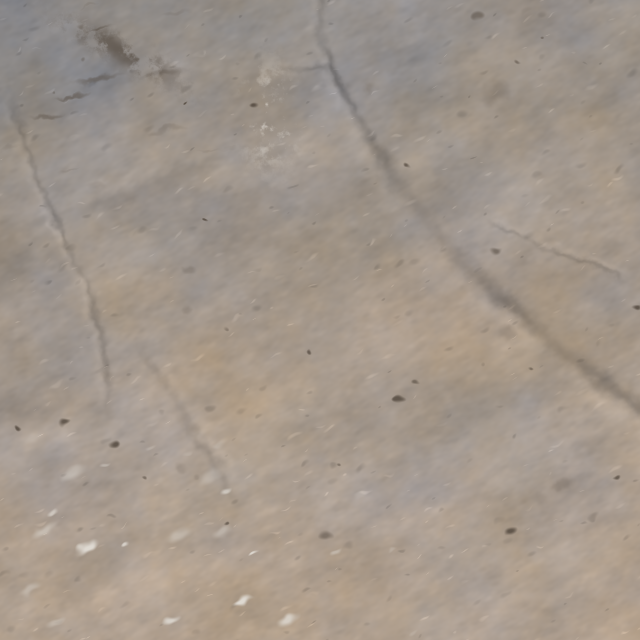
A Shadertoy shader for this texture:

```glsl
// Worn grey-tan sheet with soft mottling, long creases, scuffs, dark specks and pale chips.
#define COOL_GREY vec3(0.582, 0.560, 0.542)
#define WARM_TAN vec3(0.692, 0.626, 0.560)
#define OCHRE_SHIFT vec3(0.008, -0.005, -0.027)
#define CHIP_WHITE vec3(0.87, 0.85, 0.82)
#define SPECK_BROWN vec3(0.33, 0.29, 0.25)
#define MOTTLE 0.050
#define GRAIN 0.030
#define CREASE_DEPTH 0.14
#define GRAIN_ANGLE 0.48

vec2 hash2(vec2 p) {
    vec2 k = vec2(dot(p, vec2(127.1, 311.7)), dot(p, vec2(269.5, 183.3)));
    return fract(sin(k) * 43758.547);
}

// Cellular noise: soft blobs of random sign at jittered points, centred on zero.
float blobs(vec2 p) {
    vec2 cell = floor(p);
    float sum = 0.0;
    for (int j = -1; j <= 1; j++)
    for (int i = -1; i <= 1; i++) {
        vec2 c = cell + vec2(i, j);
        vec2 d = p - c - hash2(c);
        float k = max(0.0, 1.0 - dot(d, d));
        sum += k * k * k * (2.0 * hash2(c + 57.0).x - 1.0);
    }
    return sum;
}

float layers(vec2 p) {
    float sum = 0.0, amp = 1.0;
    for (int i = 0; i < 5; i++) {
        sum += amp * blobs(p);
        p = mat2(0.8, 0.6, -0.6, 0.8) * p * 2.07 + 13.7;
        amp *= 0.6;
    }
    return sum;
}

// Scattered ellipses of varied size and strength; share is the fraction of cells that hold one.
float flecks(vec2 p, float grid, float share, vec2 size, float seed) {
    vec2 q = p * grid, cell = floor(q);
    float mask = 0.0;
    for (int j = -1; j <= 1; j++)
    for (int i = -1; i <= 1; i++) {
        vec2 c = cell + vec2(i, j);
        vec2 pick = hash2(c + seed + 31.0);
        vec2 d = (q - c - hash2(c + seed)) / (grid * size * mix(0.45, 1.3, pick.y * pick.y));
        float strength = step(pick.x, share) * mix(1.0, 0.35, pick.x / share);
        mask = max(mask, strength * (1.0 - smoothstep(0.2, 1.15, length(d))));
    }
    return mask;
}

float bump(float d, float width) {
    return exp(-d * d / (width * width));
}

// Dark valley with a paler lip on its left.
float crease(float d, float width) {
    return 0.4 * bump(d + 1.8 * width, 1.2 * width) - bump(d, width);
}

// Crease along a straight line, fading at both ends.
float fold(vec2 p, vec2 a, vec2 b, float width) {
    vec2 dir = normalize(b - a), q = p - a;
    float along = dot(q, dir) / length(b - a);
    float fade = smoothstep(-0.05, 0.15, along) * (1.0 - smoothstep(0.75, 1.05, along));
    return fade * crease(dot(q, vec2(-dir.y, dir.x)), width);
}

float spot(vec2 p, vec2 centre, vec2 radius) {
    vec2 d = (p - centre) / radius;
    return exp(-dot(d, d));
}

void mainImage(out vec4 fragColor, in vec2 fragCoord) {
    vec2 uv = fragCoord / iResolution.xy;
    float ca = cos(GRAIN_ANGLE), sa = sin(GRAIN_ANGLE);
    mat2 brush = mat2(ca, -sa, sa, ca);
    vec2 ragged = uv + 0.004 * vec2(blobs(uv * 70.0), blobs(uv * 70.0 + 40.0));
    vec2 p = ragged + 0.006 * vec2(layers(uv * 15.0), layers(uv * 15.0 + 40.0));
    vec2 brushed = brush * uv, raggedBrush = brush * ragged;

    // Cool top, warm bottom, broken by cloudy patches
    float cloud = layers(brushed * vec2(4.0, 6.5) + 4.0);
    float warmth = 0.02 + 0.80 * (1.0 - smoothstep(0.1, 1.0, uv.y)) + 0.12 * uv.x + 0.25 * cloud;
    vec3 colour = mix(COOL_GREY, WARM_TAN, clamp(warmth, -0.3, 1.15));
    colour += OCHRE_SHIFT * layers(uv * 8.0 + 21.0);

    // Brushed grain and blotches at several sizes
    float shade = MOTTLE * layers(brushed * vec2(8.0, 12.0) + 70.0);
    shade += GRAIN * blobs(brushed * vec2(30.0, 75.0));
    shade += 0.8 * GRAIN * blobs(brushed * vec2(75.0, 150.0) + 9.0);

    // Long curved creases, then straight folds
    float mainX = 0.5 + 0.5 * pow(max(1.0 - p.y, 0.0) / 0.64, 1.8);
    float wide = mix(0.016, 0.005, smoothstep(0.6, 0.92, uv.y));
    float leftX = 0.165 - 0.155 * smoothstep(0.42, 0.9, p.y);
    float leftFade = smoothstep(0.34, 0.42, uv.y) * (1.0 - smoothstep(0.8, 0.9, uv.y));
    float wear = 0.8 + 0.7 * blobs(uv * 11.0 + 5.0);
    float folds = crease(0.75 * (p.x - mainX), wide);
    folds += 0.8 * leftFade * crease(p.x - leftX, 0.006);
    folds += 0.6 * fold(p, vec2(0.37, 0.22), vec2(0.21, 0.47), 0.008);
    folds += 0.9 * fold(p, vec2(0.98, 0.56), vec2(0.76, 0.655), 0.004);
    folds += 0.8 * fold(p, vec2(0.52, 0.895), vec2(0.41, 0.895), 0.005);
    folds += 0.5 * fold(p, vec2(0.38, 0.76), vec2(0.1, 0.66), 0.012);
    shade += CREASE_DEPTH * wear * folds;

    // Shadowed patches at the left edge and the top corner
    shade -= 0.09 * spot(p, vec2(0.0, 0.60), vec2(0.08, 0.05));
    shade -= 0.08 * spot(p, vec2(0.05, 0.36), vec2(0.10, 0.025));
    shade -= 0.09 * spot(p, vec2(0.0, 1.0), vec2(0.16, 0.14));
    colour *= 1.0 + shade;

    // Faint strokes, pale and dark
    colour *= 1.0 + 0.11 * flecks(raggedBrush, 34.0, 0.25, vec2(0.010, 0.0028), 3.0);
    colour *= 1.0 - 0.12 * flecks(raggedBrush, 29.0, 0.25, vec2(0.009, 0.0045), 17.0);

    // Dirty scratches in the upper left
    float dirtZone = spot(uv, vec2(0.14, 0.87), vec2(0.19, 0.12));
    float scratches = flecks(p - vec2(0.0, 0.2 * p.x), 14.0, 0.5, vec2(0.038, 0.006), 29.0);
    float smear = spot(p + vec2(0.0, 0.5 * p.x), vec2(0.19, 1.015), vec2(0.08, 0.024));
    smear *= smoothstep(-0.25, 0.6, layers(uv * 26.0));
    colour = mix(colour, SPECK_BROWN, 0.6 * dirtZone * scratches + 0.7 * smear);

    // Sparse dark specks, blurred stains and a chalky scuff
    float specks = 0.85 * flecks(ragged, 14.0, 0.09, vec2(0.008, 0.006), 43.0);
    float stains = 0.28 * flecks(p, 7.0, 0.18, vec2(0.020, 0.015), 83.0);
    colour = mix(colour, SPECK_BROWN, max(specks, stains));
    float scuff = spot(p, vec2(0.42, 0.82), vec2(0.035, 0.07));
    scuff *= smoothstep(-0.2, 0.6, layers(uv * 24.0 + 9.0));
    colour = mix(colour, CHIP_WHITE, 0.75 * scuff);

    // Bright ragged chips toward the lower left
    float chipZone = (1.0 - smoothstep(0.18, 0.36, uv.y)) * (1.0 - smoothstep(0.40, 0.75, uv.x));
    float chips = flecks(raggedBrush, 21.0, 0.26, vec2(0.019, 0.008), 61.0);
    colour = mix(colour, CHIP_WHITE, chipZone * chips);

    fragColor = vec4(colour, 1.0);
}
```
